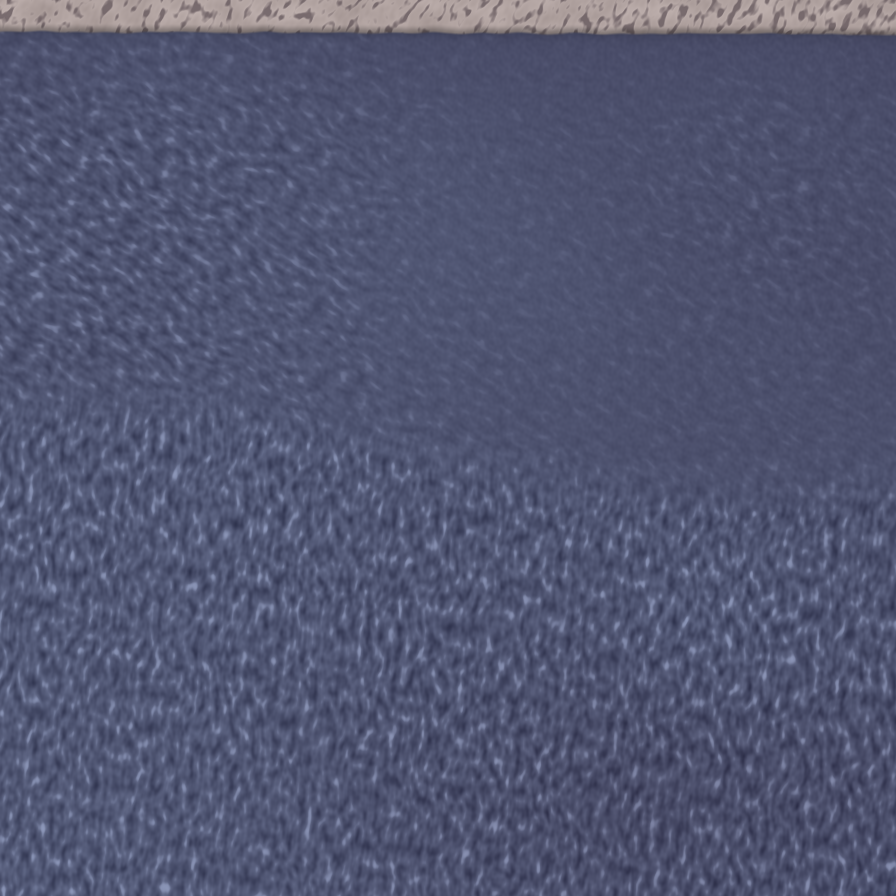
Reproduce this texture procedurally as a Shadertoy shader.

```glsl
// Blue pebbled leather below a narrow strip of pale, speckled hide.
// Two rotated, stretched gradient noise fields form the grain; soft masks
// set where each one shows, and broad gradients tint the surface.

const vec3 BLUE_SHADE = vec3(0.285, 0.295, 0.405);
const vec3 BLUE_LIT = vec3(0.320, 0.345, 0.460);
const vec3 GLINT = vec3(0.92, 0.98, 1.05);
const vec3 HIDE = vec3(0.70, 0.645, 0.635);
const vec3 HIDE_PORE = vec3(0.36, 0.31, 0.33);

vec2 hashGradient(vec2 cell) {
    vec3 p = fract(cell.xyx * vec3(0.1031, 0.1030, 0.0973));
    p += dot(p, p.yzx + 33.33);
    float angle = 6.2832 * fract((p.x + p.y) * p.z);
    return vec2(cos(angle), sin(angle));
}

float gradientNoise(vec2 p) {
    vec2 cell = floor(p), f = fract(p);
    vec2 w = f * f * f * (f * (f * 6.0 - 15.0) + 10.0);
    float a = dot(hashGradient(cell), f);
    float b = dot(hashGradient(cell + vec2(1, 0)), f - vec2(1, 0));
    float c = dot(hashGradient(cell + vec2(0, 1)), f - vec2(0, 1));
    float d = dot(hashGradient(cell + vec2(1, 1)), f - vec2(1, 1));
    return mix(mix(a, b, w.x), mix(c, d, w.x), w.y);
}

vec2 rotate(vec2 p, float angle) {
    float c = cos(angle), s = sin(angle);
    return vec2(c * p.x - s * p.y, s * p.x + c * p.y);
}

// Elongated pebbles: density counts cells across and along each pebble.
float pebbleGrain(vec2 p, float angle, vec2 density) {
    vec2 bend = vec2(gradientNoise(p * 17.0), gradientNoise(p * 17.0 + 41.0));
    vec2 q = rotate(p + 0.006 * bend, angle) * density;
    return gradientNoise(q) + 0.45 * gradientNoise(q * 1.83 + 19.7);
}

float softSpot(vec2 p, vec2 center, vec2 radius) {
    vec2 d = (p - center) / radius;
    return exp(-dot(d, d));
}

vec3 blueLeather(vec2 p) {
    float drift = gradientNoise(p * 5.0 + 7.0);

    // The coarse lower area begins along a sloping, uneven border.
    float border = 0.57 - 0.10 * smoothstep(0.1, 0.8, p.x) + 0.025 * drift;
    float lower = 1.0 - smoothstep(border - 0.055, border + 0.045, p.y);
    float upperLeft = 1.0 - smoothstep(0.12, 0.62, p.x + 0.12 * drift);

    float upright = pebbleGrain(p, 0.10, vec2(112.0, 56.0));
    float slanted = pebbleGrain(p, -0.95, vec2(105.0, 58.0));
    float grain = mix(slanted, upright, lower);
    float upperStrength = 0.035 + 0.10 * upperLeft
        + 0.03 * softSpot(p, vec2(0.86, 0.80), vec2(0.10, 0.14));
    upperStrength *= 1.0 - 0.55 * smoothstep(0.82, 0.96, p.y);
    float strength = mix(upperStrength, 0.175 + 0.03 * drift, lower);

    // Broad light and shade.
    float lit = 0.25 + 0.45 * upperLeft + 0.35 * lower;
    lit += 0.45 * softSpot(p, vec2(0.50, 0.68), vec2(0.28, 0.22));
    lit += 0.30 * softSpot(p, vec2(0.75, 0.34), vec2(0.30, 0.14));
    lit -= 0.35 * softSpot(p, vec2(0.80, 0.12), vec2(0.35, 0.12));
    lit -= 0.25 * smoothstep(0.82, 0.97, p.y);
    vec3 color = mix(BLUE_SHADE, BLUE_LIT, lit + 0.25 * drift);

    // Raised sides catch light; a sparse highlight sharpens the tips.
    color += strength * grain * GLINT;
    float tip = smoothstep(0.22, 0.65, grain);
    color += 0.62 * strength * tip * GLINT;

    float fiber = gradientNoise(p * vec2(230.0, 175.0));
    return color + 0.022 * fiber;
}

vec3 paleHide(vec2 p, float height) {
    float fleck = pebbleGrain(p, 0.5, vec2(120.0, 62.0));
    float mottling = gradientNoise(p * vec2(24.0, 38.0));
    float density = 0.12 * smoothstep(0.55, 1.0, p.x);
    float pore = smoothstep(0.06, 0.48, fleck + density + 0.25 * mottling);
    vec3 color = HIDE + 0.09 * mottling + 0.05 * fleck;
    color = mix(color, HIDE_PORE, 0.72 * pore);
    return mix(color * 0.70, color, smoothstep(0.0, 0.010, height));
}

void mainImage(out vec4 fragColor, in vec2 fragCoord) {
    vec2 p = fragCoord / iResolution.xy;

    // Slightly ragged seam, lower toward the right.
    float seam = 0.9645 - 0.003 * p.x + 0.0025 * gradientNoise(p * 32.0);
    float height = p.y - seam;
    float softness = max(0.0018, 1.0 / iResolution.y);

    vec3 leather = blueLeather(p);
    leather *= 1.0 - 0.14 * exp(-abs(height) / 0.006);
    vec3 hide = paleHide(p, height);
    vec3 color = mix(leather, hide, smoothstep(-softness, softness, height));
    fragColor = vec4(clamp(color, 0.0, 1.0), 1.0);
}
```
